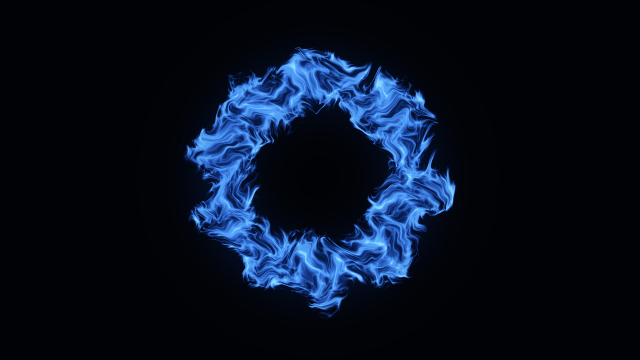
A WebGL 1 fragment shader for this background:

```glsl
precision highp float;
// A ragged ring of blue fire glowing on a near-black background.

uniform vec2 u_resolution;

#define RING_CENTER vec2(-0.005, 0.008)
#define INNER_RADIUS 0.190
#define OUTER_RADIUS 0.322
#define TONGUE_COUNT 9.0
#define TONGUE_HEIGHT 0.024
#define SWAY 0.36
#define WISP_SCALE 31.0
#define WISP_WARP 0.62
#define WISP_SHARPNESS 4.5
#define GLOW_WIDTH 0.095
#define HEAT_GAIN 0.90

const mat2 TURN = mat2(0.80, 0.60, -0.60, 0.80);

// Bends space with layered sines so that the ring edges curl.
vec2 sway(vec2 p) {
  float freq = 27.0;
  for (int i = 0; i < 5; i++) {
    float phase = float(i) * 2.1;
    p += SWAY / freq * sin(TURN * p.yx * freq + vec2(phase, phase + 1.3));
    freq *= 1.7;
  }
  return p;
}

// Sums thin crests of progressively folded sine waves.
float wisps(vec2 p) {
  float sum = 0.0;
  float gain = 0.46;
  for (int i = 0; i < 5; i++) {
    float phase = float(i) * 1.7;
    p = TURN * p;
    p += WISP_WARP * sin(p.yx * vec2(1.1, 1.3) + vec2(phase, phase + 1.0));
    float crest = 1.0 - abs(sin(p.x) * cos(0.8 * p.y + phase));
    sum += gain * pow(crest, WISP_SHARPNESS);
    gain *= 0.82;
    p *= 1.5;
  }
  return sum;
}

// Soft band between the inner rim and the outer tongues.
float ringBand(vec2 p) {
  float radius = length(p);
  float angle = atan(p.y, p.x);
  float bend = 0.17 * cos(angle - 2.09) - 0.05;
  float tongue = cos(TONGUE_COUNT * (angle - bend - 1.449));
  float outer = OUTER_RADIUS + TONGUE_HEIGHT * tongue;
  float inner = INNER_RADIUS + 0.010 * sin(5.0 * angle + 0.8);
  float rise = smoothstep(inner - 0.040, inner + 0.060, radius);
  float fall = 1.0 - smoothstep(outer - 0.050, outer + 0.050, radius);
  return rise * fall;
}

// Maps heat to deep blue, azure and pale cyan.
vec3 fireColor(float heat) {
  vec3 color = mix(vec3(0.0), vec3(0.02, 0.07, 0.19), smoothstep(0.0, 0.18, heat));
  color = mix(color, vec3(0.05, 0.16, 0.40), smoothstep(0.14, 0.34, heat));
  color = mix(color, vec3(0.16, 0.36, 0.72), smoothstep(0.30, 0.54, heat));
  color = mix(color, vec3(0.31, 0.60, 0.91), smoothstep(0.50, 0.82, heat));
  return mix(color, vec3(0.55, 0.86, 1.0), smoothstep(0.85, 1.30, heat));
}

vec3 scene(vec2 p) {
  // Dark surroundings and the halo on both sides of the ring
  float radius = length(p);
  float offset = (radius - 0.265) / GLOW_WIDTH;
  float halo = exp(-offset * offset);
  float haze = exp(-7.0 * radius * radius) * smoothstep(0.0, 0.25, radius);
  vec3 color = vec3(0.005, 0.008, 0.020) + vec3(0.001, 0.010, 0.024) * haze;
  color += vec3(0.010, 0.040, 0.115) * halo;

  // Fire eroded by its own filaments, over a faint broad body
  vec2 bent = sway(p);
  float band = ringBand(bent);
  float strands = wisps(bent * WISP_SCALE);
  float body = smoothstep(0.05, 0.85, band + 0.8 * (strands - 0.35));
  float heat = (0.17 + HEAT_GAIN * strands) * body * smoothstep(0.0, 0.22, band);
  return max(color, fireColor(heat) + 0.4 * color);
}

void main() {
  // Four samples per pixel keep the thin strands smooth
  vec3 color = vec3(0.0);
  for (int i = 0; i < 4; i++) {
    float index = float(i);
    vec2 jitter = vec2(mod(index, 2.0), floor(index / 2.0)) * 0.5 - 0.25;
    vec2 point = gl_FragCoord.xy + jitter - 0.5 * u_resolution;
    color += scene(point / u_resolution.y - RING_CENTER);
  }
  gl_FragColor = vec4(color * 0.25, 1.0);
}
```
